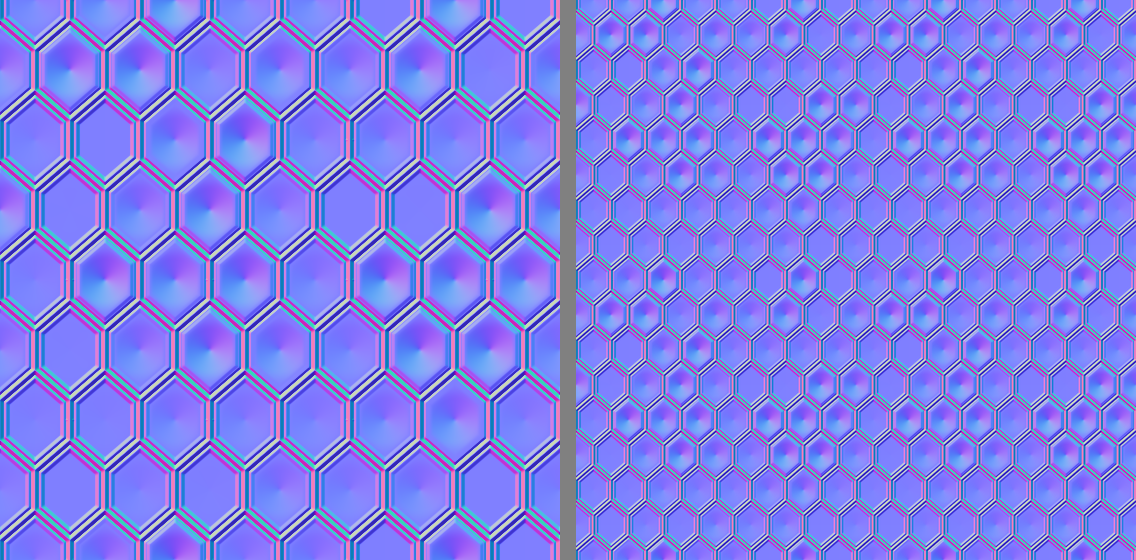
Left, the tile; right, the same tile 2 across and 2 down.
A Shadertoy shader for this texture map:

```glsl
// Tangent-space normal map of raised hexagonal tiles parted by lipped grooves.
// Two interleaved lattices give the nearest tile; a slope profile of the wall
// distance plus a conical dome of random height per tile gives the normal.

const float REPEATS = 8.0;         // tiles across and rows down, must be even
const float RISE = 0.86;           // steepness of the diagonal walls
const float GROOVE_END = 0.052;    // wall distances, in tile widths
const float LIP_END = 0.083;
const float BEVEL_END = 0.138;
const float GROOVE_SLOPE = 2.2;
const float LIP_SLOPE = 1.6;
const float BEVEL_SLOPE = 1.25;
const float DOME_SLOPE = 0.42;
const float CORNER = 0.025;        // rounding of the wall directions
const float PIT_RADIUS = 0.022;
const float PIT_SLOPE = 1.1;

float hash(vec2 id) {
    return fract(sin(dot(id, vec2(127.1, 311.7))) * 43758.5453);
}

// Distances from inside a tile to its upright and diagonal walls
vec2 wallDistances(vec2 q) {
    q = abs(q);
    float diagonal = 0.5 + 0.25 * RISE - q.y - RISE * q.x;
    return vec2(0.5 - q.x, diagonal / sqrt(1.0 + RISE * RISE));
}

float band(float from, float to, float d, float soft) {
    return smoothstep(from - soft, from + soft, d)
         - smoothstep(to - soft, to + soft, d);
}

// Small pits on both sides of alternate upright grooves
vec2 pitSlope(vec2 p) {
    vec2 center = vec2(2.0 * floor(p.x * 0.5) + 1.0, 2.0 * round(p.y * 0.5));
    vec2 q = p - center;
    q.x = abs(q.x) - 0.045;
    float present = step(0.35, hash(mod(center, REPEATS) + 17.0));
    float r = length(q) / PIT_RADIUS;
    vec2 inward = -q / PIT_RADIUS;
    inward.x *= sign(p.x - center.x);
    return inward * PIT_SLOPE * present * (1.0 - smoothstep(0.4, 1.2, r));
}

void mainImage(out vec4 fragColor, in vec2 fragCoord) {
    vec2 p = fragCoord / iResolution.xy * REPEATS;
    float pixel = REPEATS / min(iResolution.x, iResolution.y);

    // Nearest tile of the even and odd rows
    vec2 evenCenter = vec2(floor(p.x) + 0.5, 2.0 * round(p.y * 0.5));
    vec2 oddCenter = vec2(round(p.x), 2.0 * floor(p.y * 0.5) + 1.0);
    vec2 evenWalls = wallDistances(p - evenCenter);
    vec2 oddWalls = wallDistances(p - oddCenter);
    bool isEven = min(evenWalls.x, evenWalls.y) > min(oddWalls.x, oddWalls.y);
    vec2 center = isEven ? evenCenter : oddCenter;
    vec2 walls = isEven ? evenWalls : oddWalls;
    vec2 q = p - center;
    float d = min(walls.x, walls.y);

    // Outward direction, turning smoothly at the corners
    vec2 side = clamp(q / CORNER, -1.0, 1.0);
    vec2 upright = vec2(side.x, 0.0);
    vec2 slanted = normalize(vec2(RISE * side.x, side.y) + 1e-5);
    float slant = smoothstep(-CORNER, CORNER, walls.x - walls.y);
    vec2 outward = normalize(mix(upright, slanted, slant) + 1e-5);

    // Flat tiles stand proud; domed ones have a shallow sunken rim
    float dome = pow(hash(mod(center, REPEATS) + 3.0), 1.5);
    float soft = max(0.008, 0.6 * pixel);
    float slope = GROOVE_SLOPE * smoothstep(0.0, 0.014, d)
                * (1.0 - smoothstep(GROOVE_END - soft, GROOVE_END + soft, d));
    slope -= LIP_SLOPE * mix(0.55, 1.0, slant)
           * band(GROOVE_END, LIP_END, d, soft);
    slope += BEVEL_SLOPE * mix(1.0, -0.6, dome)
           * band(LIP_END + 0.012, BEVEL_END, d, soft * 1.6);

    // Conical dome, fading towards the rim
    float r = length(q);
    float domeMask = smoothstep(BEVEL_END - 0.03, BEVEL_END + 0.06, d)
                   * (1.0 - 0.8 * smoothstep(0.28, 0.5, r));
    vec2 tilt = outward * slope;
    tilt += q / max(r, 0.03) * DOME_SLOPE * dome * domeMask;
    tilt += pitSlope(p);

    // Encode with green pointing down
    vec3 normal = normalize(vec3(tilt.x, -tilt.y, 1.0));
    fragColor = vec4(normal * 0.5 + 0.5, 1.0);
}
```
